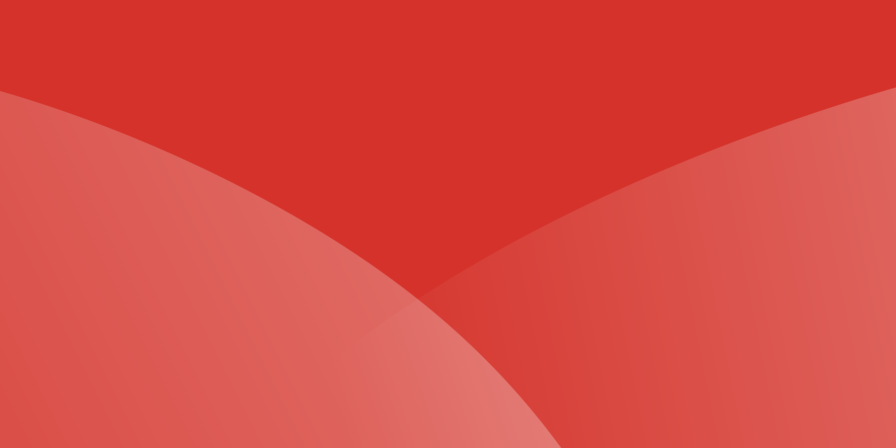
A Shadertoy shader for this background:

```glsl
const vec3 RED = vec3(0.831, 0.196, 0.163);
const vec3 WHITE = vec3(1.0);

// Smooth coverage of the region where the height is positive
float coverage(float height) {
    return clamp(0.5 + height / fwidth(height), 0.0, 1.0);
}

// Height of p above a hill falling away from x = 0; steepness sets its far end
float belowHill(vec2 p, float top, float bend, float steepness, float power) {
    float x = max(p.x, 0.0);
    return top - 0.29 * x - bend * x * x - steepness * pow(x, power) - p.y;
}

void mainImage(out vec4 fragColor, in vec2 fragCoord) {
    // Canvas spans 2 by 1 units
    vec2 p = fragCoord / iResolution.xy * vec2(2.0, 1.0);

    float leftHill = coverage(belowHill(p, 0.797, 0.2, 0.031, 6.0));
    float rightHill = coverage(belowHill(vec2(2.0 - p.x, p.y), 0.805, 0.125, 0.0148, 5.0));

    // Translucent white veils, each with a slanted opacity gradient
    float leftOpacity = 0.14 + dot(p, vec2(0.12, 0.06));
    float rightOpacity = clamp(0.18 * (p.x + 0.2 * p.y - 0.78), 0.0, 1.0);

    vec3 color = mix(RED, WHITE, rightHill * rightOpacity);
    color = mix(color, WHITE, leftHill * leftOpacity);
    fragColor = vec4(color, 1.0);
}
```
